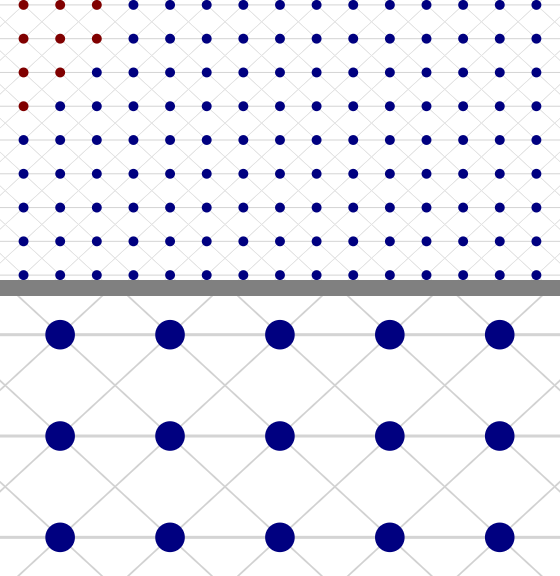
Top, the full canvas; bottom, a detail of the centre.
A Shadertoy shader for this pattern:

```glsl
// Lengths are fractions of the canvas height
const vec2 SPACING = vec2(0.13083, 0.12063);
const vec2 FIRST_DOT = vec2(0.0841, 0.0175);   // from the top left corner
const float DOT_RADIUS = 0.0176;
const float ROW_LINE_WIDTH = 0.0036;
const float DIAGONAL_WIDTH = 0.0021;

// Red dots form a staircase in the top left corner
const float RED_ROWS = 4.0;
const float RED_MAX_COLUMNS = 3.0;

const vec3 PAPER = vec3(1.0);
const vec3 ROW_LINE_COLOR = vec3(0.83);
const vec3 DIAGONAL_COLOR = vec3(0.82);
const vec3 NAVY = vec3(0.0, 0.0, 0.5);
const vec3 DARK_RED = vec3(0.5, 0.0, 0.0);

// Signed offset from the nearest integer
float nearestOffset(float v) {
    return v - floor(v + 0.5);
}

// Part of a pixel covered by a line whose axis lies at distance d
float lineCoverage(float d, float width, float pixel) {
    float halfWidth = 0.5 * width;
    float inner = max(d - 0.5 * pixel, -halfWidth);
    float outer = min(d + 0.5 * pixel, halfWidth);
    return clamp((outer - inner) / pixel, 0.0, 1.0);
}

float discCoverage(float d, float radius, float pixel) {
    return clamp(0.5 + (radius - d) / pixel, 0.0, 1.0);
}

vec3 dotColor(vec2 cell) {
    float redColumns = min(RED_MAX_COLUMNS, RED_ROWS - cell.y);
    return cell.x < redColumns ? DARK_RED : NAVY;
}

void mainImage(out vec4 fragColor, in vec2 fragCoord) {
    float pixel = 1.0 / iResolution.y;
    vec2 p = vec2(fragCoord.x, iResolution.y - fragCoord.y) * pixel;

    // Lattice coordinates: dots sit on the integers, rows count downwards
    vec2 lattice = (p - FIRST_DOT) / SPACING;
    vec2 cell = floor(lattice + 0.5);
    vec2 local = (lattice - cell) * SPACING;

    // Diagonals through every dot, in both directions
    float diagonalScale = 1.0 / length(1.0 / SPACING);
    float rising = abs(nearestOffset(lattice.x + lattice.y)) * diagonalScale;
    float falling = abs(nearestOffset(lattice.x - lattice.y)) * diagonalScale;
    float diagonal = lineCoverage(min(rising, falling), DIAGONAL_WIDTH, pixel);

    float rowLine = lineCoverage(abs(local.y), ROW_LINE_WIDTH, pixel);
    float disc = discCoverage(length(local), DOT_RADIUS, pixel);

    // Layers from back to front
    vec3 color = mix(PAPER, DIAGONAL_COLOR, diagonal);
    color = mix(color, ROW_LINE_COLOR, rowLine);
    color = mix(color, dotColor(cell), disc);

    fragColor = vec4(color, 1.0);
}
```
